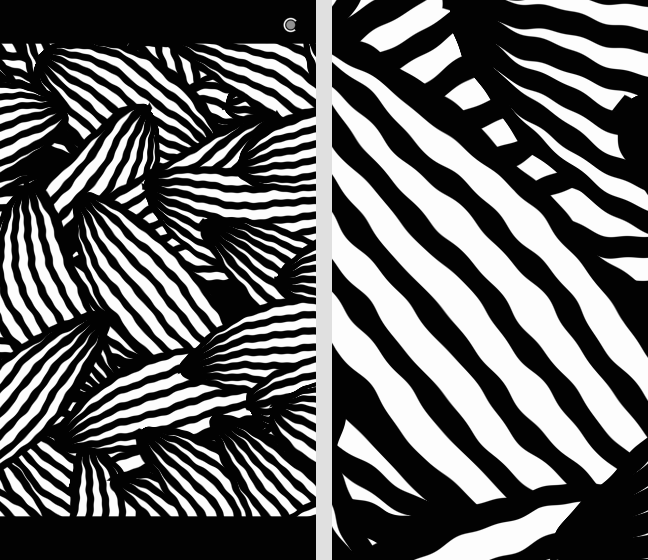
Left: the whole. Right: its middle third, enlarged.
Write a Shadertoy shader that draws this pattern.

```glsl
// Ink drawing of overlapping striped leaves, framed by plain black bands.
// Two jittered grids are painted in order, small leaves below large ones;
// stripes follow each bent leaf and pinch into black wedges at its tips.

vec4 hash4(vec2 cell) {
    vec4 s = vec4(dot(cell, vec2(127.1, 311.7)), dot(cell, vec2(269.5, 183.3)),
                  dot(cell, vec2(419.2, 371.9)), dot(cell, vec2(83.7, 227.4)));
    return fract(sin(s) * 43758.55);
}

// Growth direction: sweeps up and down the canvas in slow waves.
float flowAngle(vec2 p) {
    return -0.15 + 0.8 * sin(8.4 * p.y - 9.1 + 0.7 * sin(4.0 * p.x));
}

// Returns x: white ink, y: coverage of one leaf of the given size.
vec2 leaf(vec2 p, float size, vec4 shape, float px) {
    float halfLength = size * (0.9 + 0.35 * shape.x);
    float halfWidth = size * (0.36 + 0.14 * shape.y);
    float bend = size * 0.75 * (shape.z - 0.5);
    float u = p.x / halfLength;

    // Distance across the bent spine, corrected for its slope
    float slope = 2.0 * bend * u / halfLength;
    float d = (p.y - bend * (1.0 - u * u)) / sqrt(1.0 + slope * slope);
    float width = halfWidth * pow(max(1.0 - u * u, 0.0), 0.65)
                * (1.0 + 0.7 * (shape.w - 0.5) * u);
    float outside = max(abs(d) - width, abs(p.x) - halfLength);

    // Stripes shrink with the leaf while the black lines keep their weight
    float count = floor(2.0 * halfWidth / 0.052 + 0.5);
    float period = 2.0 * width / count;
    float t = 0.5 * count * d / max(width, 0.001) + 0.5 * count
            + 2.2 * (shape.y - 0.5) * u + 0.09 * sin(7.0 * u + 20.0 * shape.x);
    float stripe = (0.5 - abs(fract(t) - 0.5)) * period - 0.0115;
    float white = min(stripe, -outside - 0.012);
    return vec2(smoothstep(-px, px, white), smoothstep(px, -px, outside - 0.009));
}

// Paints all leaves of one grid over the ink already there.
float paintLeaves(float ink, vec2 p, float spacing, float seed, float px) {
    vec2 home = floor(p / spacing);
    for (int j = 2; j >= -2; j--)
    for (int i = -2; i <= 2; i++) {
        vec2 cell = home + vec2(i, j);
        vec4 place = hash4(cell + seed);
        vec4 shape = hash4(cell + seed + 57.3);
        vec2 center = (cell + 0.15 + 0.7 * place.xy) * spacing;
        float angle = flowAngle(center) + 1.0 * (place.z - 0.5);
        float c = cos(angle), s = sin(angle);
        vec2 local = mat2(c, -s, s, c) * (p - center);
        vec2 layer = leaf(local, spacing * (0.85 + 0.3 * place.w), shape, px);
        ink = mix(ink, layer.x, layer.y);
    }
    return ink;
}

void mainImage(out vec4 fragColor, in vec2 fragCoord) {
    float px = 0.8 / iResolution.x;
    vec2 p = fragCoord / iResolution.x;
    float height = iResolution.y / iResolution.x;

    // Slight hand wobble, then small leaves and large leaves
    vec2 q = p + 0.0022 * sin(p.yx * 63.0) + 0.0012 * sin(p.yx * 141.0 + 2.0);
    float ink = paintLeaves(0.0, q, 0.22, 3.0, px);
    ink = paintLeaves(ink, q, 0.34, 19.0, px);

    // Black bands above and below
    float band = abs(p.y / height - 0.5) - 0.422;
    ink *= smoothstep(px, -px, band * height);

    // Small grey dot with an open white ring in the upper band
    vec2 dot0 = p - vec2(0.92, height - 0.079);
    float r = length(dot0);
    float ring = abs(r - 0.02) - 0.0025;
    float gap = 0.75 - abs(atan(dot0.y, dot0.x) + 0.1);
    ring = max(ring, gap * 0.02);
    ink = mix(ink, 0.57, smoothstep(px, -px, r - 0.014));
    ink = mix(ink, 1.0, smoothstep(px, -px, ring));

    fragColor = vec4(vec3(mix(0.008, 0.992, ink)), 1.0);
}
```
